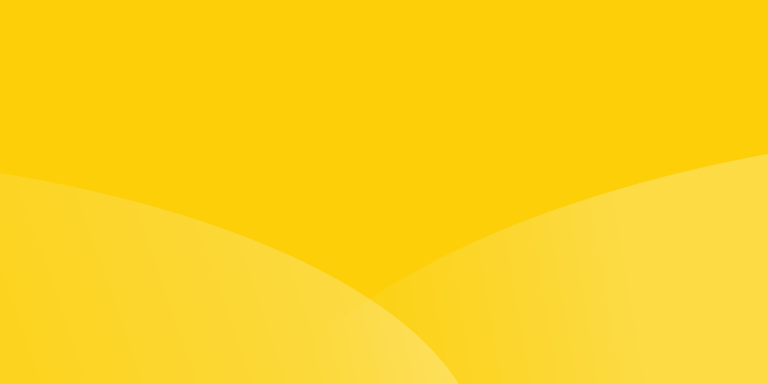
Write a Shadertoy shader that draws this background.

```glsl
// Two broad translucent hills on a flat golden field, overlapping low in the middle.
// Each hill is an ellipse filled with white, whose opacity follows a slanted
// linear gradient; one unit is the canvas height.

const vec3 GOLD  = vec3(0.988, 0.812, 0.035);
const vec3 SHEEN = vec3(0.996, 1.0, 1.0);

// Approximate signed distance to an axis-aligned ellipse, negative inside.
float ellipseDistance(vec2 p, vec2 center, vec2 radii) {
    vec2 q = (p - center) / radii;
    float slope = length(q / radii);
    return length(q) * (length(q) - 1.0) / max(slope, 1e-4);
}

// Antialiased coverage from a signed distance.
float coverage(float dist, float pixel) {
    return clamp(0.5 - dist / pixel, 0.0, 1.0);
}

// Linear ramp along x, with its contours leaning by the given amount.
float slantedRamp(vec2 p, float lean, float start, float end) {
    return clamp((p.x + lean * p.y - start) / (end - start), 0.0, 1.0);
}

// Lays a translucent sheen over the colour below it.
vec3 addHill(vec3 below, float dist, float pixel, float opacity) {
    return mix(below, SHEEN, opacity * coverage(dist, pixel));
}

void mainImage(out vec4 fragColor, in vec2 fragCoord) {
    float pixel = 1.0 / iResolution.y;
    vec2 p = fragCoord * pixel;
    vec3 color = GOLD;

    // Right hill: fades in from its hidden left end, then stays even.
    float rightDist = ellipseDistance(p, vec2(2.882, -0.354), vec2(2.3125, 1.031));
    float rightOpacity = 0.245 * slantedRamp(p, 0.17, 0.83, 1.70);
    color = addHill(color, rightDist, pixel, rightOpacity);

    // Left hill: brightens steadily towards its right tip.
    float leftDist = ellipseDistance(p, vec2(-0.771, -0.195), vec2(2.026, 0.805));
    float leftOpacity = mix(0.08, 0.255, slantedRamp(p, 0.35, 0.0, 1.2));
    color = addHill(color, leftDist, pixel, leftOpacity);

    fragColor = vec4(color, 1.0);
}
```
